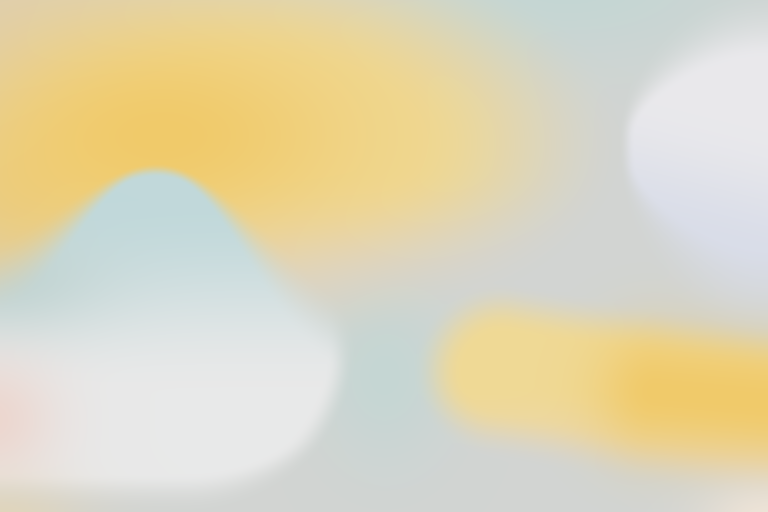
Write a Shadertoy shader that draws this background.

```glsl
// Soft abstract backdrop: two amber clouds, a pale dome and a white cloud
// over a cool grey ground. Each part is a distance or bell curve with an
// edge of varying softness. Units are canvas heights, origin lower left.

const vec3 GREY     = vec3(0.822, 0.832, 0.825);
const vec3 AQUA     = vec3(0.765, 0.840, 0.830);
const vec3 BEIGE    = vec3(0.875, 0.815, 0.690);
const vec3 PEACH    = vec3(0.895, 0.835, 0.740);
const vec3 STRAW    = vec3(0.938, 0.850, 0.585);
const vec3 AMBER    = vec3(0.942, 0.788, 0.405);
const vec3 MIST     = vec3(0.910, 0.912, 0.912);
const vec3 LAVENDER = vec3(0.850, 0.865, 0.910);
const vec3 SNOW     = vec3(0.912, 0.910, 0.922);
const vec3 ROSE     = vec3(0.925, 0.840, 0.810);

const vec2  DOME_PEAK    = vec2(0.305, 0.676);
const vec2  DOME_CENTRE  = vec2(0.360, 0.330);
const float DOME_RADIUS  = 0.325;
const vec2  CLOUD_CENTRE = vec2(1.500, 0.720);
const vec2  BAND_START   = vec2(0.980, 0.275);
const vec2  BAND_END     = vec2(1.600, 0.170);

// Bell-shaped glow, equal to 1 at its centre
float glow(vec2 p, vec2 centre, vec2 radii) {
    vec2 q = (p - centre) / radii;
    return exp(-dot(q, q));
}

float segmentDistance(vec2 p, vec2 a, vec2 b) {
    vec2 ab = b - a;
    float t = clamp(dot(p - a, ab) / dot(ab, ab), 0.0, 1.0);
    return length(p - a - t * ab);
}

vec3 ground(vec2 p) {
    vec3 c = mix(GREY, AQUA, glow(p, vec2(1.10, 1.04), vec2(0.36, 0.16)));
    c = mix(c, AQUA, 0.9 * glow(p, vec2(0.75, 0.27), vec2(0.13, 0.17)));
    return mix(c, BEIGE, glow(p, vec2(0.0, 0.95), vec2(0.45, 0.50)));
}

vec3 addUpperAmber(vec3 c, vec2 p) {
    float reach = length((p - vec2(0.52, 0.72)) / vec2(0.64, 0.36));
    vec3 tint = mix(PEACH, STRAW, smoothstep(0.43, 0.67, p.y));
    c = mix(c, tint, smoothstep(1.12, 0.42, reach));
    c = mix(c, AMBER, 0.55 * glow(p, vec2(0.02, 0.60), vec2(0.20, 0.17)));
    return mix(c, AMBER, 0.95 * glow(p, vec2(0.32, 0.735), vec2(0.37, 0.20)));
}

vec3 addLowerAmber(vec3 c, vec2 p) {
    float d = segmentDistance(p, BAND_START, BAND_END);
    vec3 tint = mix(PEACH, STRAW, smoothstep(0.05, 0.25, p.y));
    c = mix(c, tint, smoothstep(0.175, 0.075, d));
    float core = segmentDistance(p, vec2(1.28, 0.235), vec2(1.60, 0.205));
    c = mix(c, AMBER, 0.95 * exp(-core * core / 0.0135));
    return mix(c, vec3(0.93, 0.89, 0.84), glow(p, vec2(1.5, -0.01), vec2(0.13, 0.07)));
}

vec3 addWhiteCloud(vec3 c, vec2 p) {
    vec2 q = p - CLOUD_CENTRE;
    float inside = 1.0 - length(q / vec2(0.285, q.y > 0.0 ? 0.30 : 0.39));
    float soft = mix(0.09, 0.55, smoothstep(0.03, 0.25, abs(q.y + 0.01)));
    vec3 tint = mix(LAVENDER, SNOW, smoothstep(0.54, 0.80, p.y + 0.25 * q.x + 0.05));
    return mix(c, tint, smoothstep(-0.02, soft, inside));
}

vec3 addDome(vec3 c, vec2 p) {
    // Crest: a bell with a lower foot on the right
    float dx = p.x - DOME_PEAK.x;
    vec2 bell = dx < 0.0 ? vec2(0.225, 0.25) : vec2(0.40, 0.32);
    float crest = DOME_PEAK.y - bell.x * (1.0 - exp(-dx * dx / (bell.y * bell.y)));
    float crestSoft = 0.022 + 0.10 * smoothstep(0.04, 0.28, abs(dx));
    float mask = smoothstep(-0.25 * crestSoft, crestSoft, crest - p.y);

    // Rounded lower right flank, softer toward the bottom
    vec2 q = vec2(max(p.x - DOME_CENTRE.x, 0.0), min(p.y - DOME_CENTRE.y, 0.0));
    float flankSoft = mix(0.045, 0.10, smoothstep(0.14, 0.0, p.y));
    mask *= smoothstep(-0.01, flankSoft, DOME_RADIUS - length(q));

    // Fill: aqua crest fading to mist, with warm light on the left
    vec3 tint = mix(MIST, vec3(0.755, 0.848, 0.855), smoothstep(0.23, 0.61, p.y));
    tint = mix(tint, AQUA - 0.02, 0.8 * glow(p, vec2(0.0, 0.45), vec2(0.20, 0.10)));
    tint = mix(tint, ROSE, glow(p, vec2(-0.02, 0.18), vec2(0.13, 0.12)));
    c = mix(c, tint, mask);
    return mix(c, BEIGE + 0.02, 0.8 * glow(p, vec2(0.0, -0.02), vec2(0.16, 0.08)));
}

void mainImage(out vec4 fragColor, in vec2 fragCoord) {
    // Width is fixed at 1.5 so the layout always fills the canvas
    vec2 p = fragCoord / iResolution.xy * vec2(1.5, 1.0);
    vec3 c = ground(p);
    c = addUpperAmber(c, p);
    c = addLowerAmber(c, p);
    c = addWhiteCloud(c, p);
    c = addDome(c, p);
    fragColor = vec4(c, 1.0);
}
```
